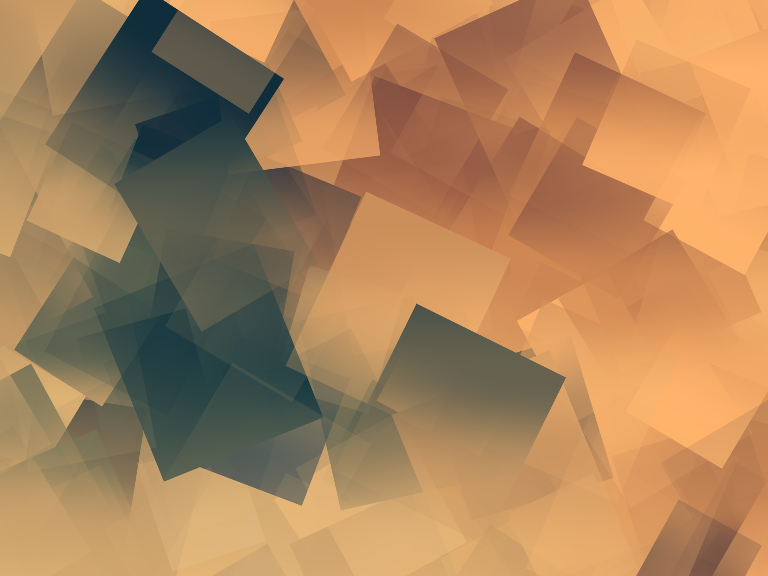
Reproduce this background procedurally as a Shadertoy shader.

```glsl
// Overlapping translucent rotated squares, shading from deep teal to warm orange.

vec4 hash4(float n) {
    return fract(sin(n * vec4(12.99, 78.23, 39.35, 57.71) + vec4(1.3, 4.7, 2.9, 7.1)) * 43758.55);
}

vec2 latticeGradient(vec2 cell) {
    float angle = 6.2832 * hash4(dot(cell, vec2(1.0, 17.0))).x;
    return vec2(cos(angle), sin(angle));
}

float gradientNoise(vec2 p) {
    vec2 i = floor(p), f = fract(p), e = vec2(0, 1);
    vec2 u = f * f * f * (f * (f * 6.0 - 15.0) + 10.0);
    float bottom = mix(dot(latticeGradient(i), f),
                       dot(latticeGradient(i + e.yx), f - e.yx), u.x);
    float top = mix(dot(latticeGradient(i + e.xy), f - e.xy),
                    dot(latticeGradient(i + e.yy), f - e.yy), u.x);
    return mix(bottom, top, u.y);
}

float blob(vec2 p, vec2 center, vec2 radius) {
    vec2 d = (p - center) / radius;
    return exp(-dot(d, d));
}

// Lightness across the canvas: 0 is deep shadow, 1 is glowing
float toneField(vec2 p) {
    float shadow = 1.05 * blob(p, vec2(0.34, 0.44), vec2(0.30, 0.25))
                 + 0.50 * blob(p, vec2(0.26, 0.78), vec2(0.24, 0.16))
                 + 0.95 * blob(p, vec2(0.77, 0.26), vec2(0.15, 0.09))
                 + 0.60 * blob(p, vec2(0.95, 0.66), vec2(0.16, 0.13))
                 + 0.75 * blob(p, vec2(1.27, 0.04), vec2(0.09))
                 - 0.35 * blob(p, vec2(0.74, 0.43), vec2(0.12));
    return 0.94 - shadow + 0.15 * gradientNoise(p * 3.0);
}

// Hue balance: 0 is red and orange, 1 is green and tan
float coolField(vec2 p) {
    return smoothstep(0.1, 0.7, 1.18 - 0.75 * p.x - 0.6 * p.y);
}

vec3 toneColor(float tone, float cool) {
    vec3 deep  = mix(vec3(0.20, 0.17, 0.22), vec3(0.01, 0.18, 0.24), cool);
    vec3 dusk  = mix(vec3(0.51, 0.31, 0.26), vec3(0.38, 0.40, 0.32), cool);
    vec3 amber = mix(vec3(0.80, 0.52, 0.32), vec3(0.79, 0.63, 0.42), cool);
    vec3 glow  = mix(vec3(1.00, 0.70, 0.42), vec3(0.89, 0.72, 0.47), cool);
    vec3 color = mix(deep, dusk, smoothstep(0.02, 0.42, tone));
    color = mix(color, amber, smoothstep(0.42, 0.66, tone));
    return mix(color, glow, smoothstep(0.72, 1.02, tone));
}

void mainImage(out vec4 fragColor, in vec2 fragCoord) {
    vec2 p = fragCoord / iResolution.y;
    float aspect = iResolution.x / iResolution.y;
    float pixel = 1.0 / iResolution.y;
    vec3 color = toneColor(mix(0.7, toneField(p), 0.4), coolField(p));

    for (int i = 0; i < 170; i++) {
        float id = float(i) + 1.0;
        vec4 shape = hash4(id), tint = hash4(id + 211.0);

        // Evenly scattered centers, reaching past the canvas border
        vec2 center = fract(id * vec2(0.75488, 0.56984)) * vec2(aspect + 0.2, 1.2) - 0.1;

        // Tilted to either side, some turned upside down
        float tilt = 0.08 + 0.5 * sqrt(fract(2.0 * shape.x));
        float flip = step(0.65, shape.y);
        float angle = tilt * sign(shape.x - 0.5) + 3.1416 * flip;
        float c = cos(angle), s = sin(angle);
        vec2 local = mat2(c, -s, s, c) * (p - center);

        vec2 halfSize = mix(0.08, 0.15, shape.z) * vec2(1.0, mix(0.95, 1.3, tint.z));
        vec2 d = abs(local) - halfSize;
        float edge = max(d.x, d.y);
        if (edge > pixel) continue;

        // Every square lightens downward on the canvas
        vec2 source = center + 0.16 * (tint.zw - 0.5);
        float tone = toneField(source) + 0.6 * (tint.x - 0.5);
        tone -= 0.19 * (p.y - center.y) / halfSize.y;
        float cool = clamp(coolField(center) + 0.6 * (tint.y - 0.5), 0.0, 1.0);
        vec3 paint = toneColor(tone, cool);

        // Local accents of maroon and cream
        float accent = 0.85 * step(0.5, tint.w);
        paint = mix(paint, vec3(0.48, 0.20, 0.19), accent * blob(center, vec2(0.68, 0.72), vec2(0.08)));
        paint = mix(paint, vec3(0.89, 0.81, 0.71), accent * blob(center, vec2(0.48, 0.12), vec2(0.12)));

        // Solid at one end, thin at the other
        float along = clamp(0.5 + 0.5 * local.y / halfSize.y, 0.0, 1.0);
        float alpha = (0.12 + 0.88 * smoothstep(0.25, 0.7, shape.w)) * mix(0.25, 1.0, smoothstep(0.0, 0.85, along));
        alpha *= 1.0 - smoothstep(-0.4 * pixel, 0.4 * pixel, edge);
        color = mix(color, paint, alpha);
    }
    fragColor = vec4(color, 1.0);
}
```
